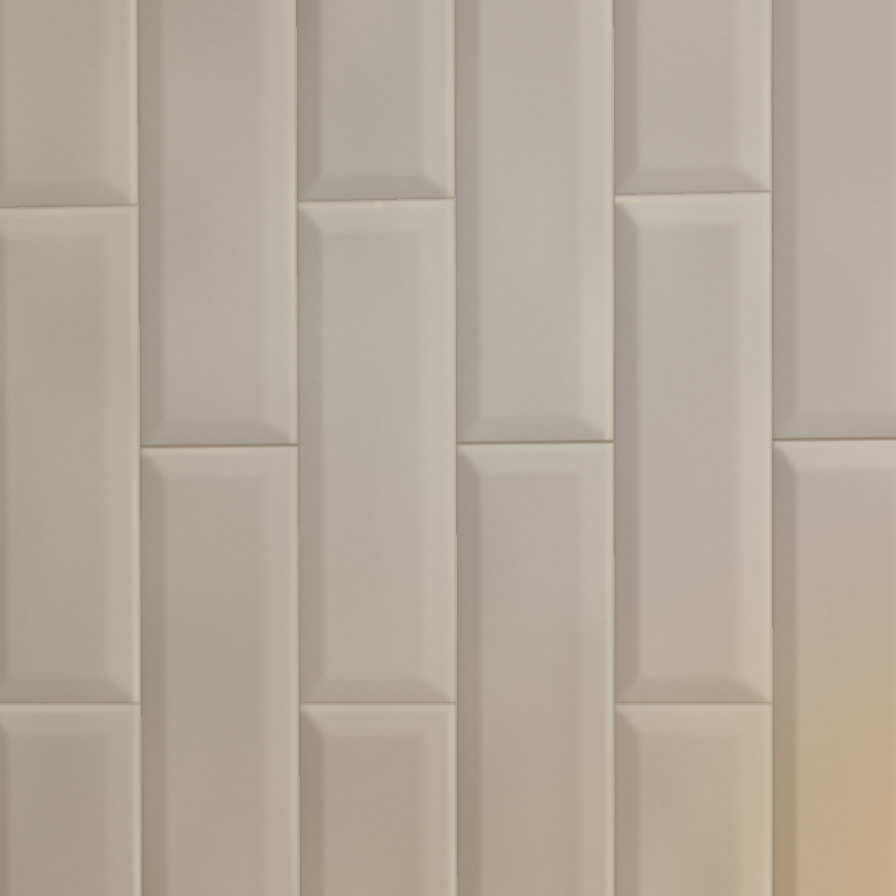
Write a WebGL 2 fragment shader that draws this texture.

```glsl
#version 300 es
precision highp float;

uniform vec2 u_resolution;
out vec4 fragColor;

// Layout, in canvas units
const float TILE_W = 0.1764;
const float TILE_H = 0.553;
const float COLUMN_START = -0.0200;
const float JOINT_BASE = 0.215;
const float STAGGER = 0.515;
const float ROW_SPREAD = 0.038;
const float COLUMN_LEAN = 0.006;

// Bevel widths and tones: left, right, bottom, top
const vec4 BEVEL_WIDTH = vec4(0.030, 0.042, 0.031, 0.038);
const vec4 BEVEL_TONE = vec4(-0.060, 0.034, -0.026, 0.034);
const float MITRE_SHARPNESS = 12.0;

// Joints and glazed lips
const float GROUT_HALF_WIDTH = 0.0013;
const float LIP_WIDTH = 0.0046;
const float LIP_OFFSET = 0.0058;
const vec3 GROUT_COLOR = vec3(0.54, 0.47, 0.39);
const vec3 LIP_COLOR = vec3(0.80, 0.775, 0.705);

// Glaze under uneven room light, with a warm glow from one corner
const vec3 LIGHT_BOTTOM_LEFT = vec3(0.660, 0.618, 0.552);
const vec3 LIGHT_BOTTOM_RIGHT = vec3(0.722, 0.670, 0.602);
const vec3 LIGHT_TOP_LEFT = vec3(0.672, 0.642, 0.578);
const vec3 LIGHT_TOP_RIGHT = vec3(0.724, 0.690, 0.660);
const vec3 CENTER_COOLING = vec3(0.008, 0.014, 0.022);
const vec3 CORNER_GLOW = vec3(0.055, 0.010, -0.055);
const float TILE_VARIATION = 0.022;
const float MOTTLE = 0.024;
const float GRAIN = 0.008;

float hash(vec2 p) {
    return fract(sin(dot(p, vec2(127.1, 311.7))) * 43758.5453);
}

float noise(vec2 p) {
    vec2 i = floor(p), f = fract(p);
    f = f * f * (3.0 - 2.0 * f);
    return mix(mix(hash(i), hash(i + vec2(1, 0)), f.x),
               mix(hash(i + vec2(0, 1)), hash(i + vec2(1, 1)), f.x), f.y);
}

vec3 roomLight(vec2 uv) {
    float rise = smoothstep(0.0, 0.65, uv.y);
    vec3 light = mix(mix(LIGHT_BOTTOM_LEFT, LIGHT_BOTTOM_RIGHT, uv.x),
                     mix(LIGHT_TOP_LEFT, LIGHT_TOP_RIGHT, uv.x), rise);
    vec2 fromCenter = (uv - vec2(0.55, 0.62)) / 0.34;
    vec2 fromCorner = (uv - vec2(1.02, 0.03)) / vec2(0.20, 0.28);
    light += CENTER_COOLING * exp(-dot(fromCenter, fromCenter));
    return light + CORNER_GLOW * exp(-dot(fromCorner, fromCorner));
}

// Tone of the bevel at the given distances to the four edges
float bevelTone(vec4 edge) {
    vec4 d = edge / BEVEL_WIDTH;
    float nearest = min(min(d.x, d.y), min(d.z, d.w));
    vec4 weight = exp(-MITRE_SHARPNESS * (d - nearest));
    float tone = dot(weight, BEVEL_TONE) / dot(weight, vec4(1.0));
    return tone * (1.0 - smoothstep(0.72, 1.10, nearest));
}

// Soft ridge of light running beside an edge
float lip(float edge) {
    float t = (edge - LIP_OFFSET) / LIP_WIDTH;
    return exp(-t * t);
}

float groutLine(float edge, float pixel) {
    float soft = max(pixel, 0.0022);
    return 1.0 - smoothstep(GROUT_HALF_WIDTH - soft * 0.5, GROUT_HALF_WIDTH + soft, edge);
}

void main() {
    vec2 uv = gl_FragCoord.xy / u_resolution;
    float pixel = 1.0 / min(u_resolution.x, u_resolution.y);

    // Staggered columns, slightly skewed by perspective
    float x = uv.x - COLUMN_START + COLUMN_LEAN * (uv.y - 0.5) * (1.0 - uv.x);
    float column = floor(x / TILE_W);
    float odd = mod(column, 2.0);
    float tileH = TILE_H * (1.0 + ROW_SPREAD * uv.x);
    float y = (uv.y - JOINT_BASE) / tileH - odd * STAGGER;
    vec2 tile = vec2(column, floor(y));
    vec2 local = vec2(x - column * TILE_W, fract(y) * tileH);
    vec4 edge = vec4(local.x, TILE_W - local.x, local.y, tileH - local.y);

    // Glazed face with its bevels
    vec3 color = roomLight(uv) + TILE_VARIATION * (hash(tile + 3.7) - 0.5);
    float tone = bevelTone(edge) * mix(0.8, 1.2, hash(tile + 9.1));
    color += tone * vec3(0.97, 1.0, 1.0);

    // Cloudy mottling and fine grain
    color += MOTTLE * (noise(uv * vec2(15.0, 8.0) + tile * 5.0) - 0.5);
    color += GRAIN * (noise(uv * vec2(150.0, 190.0)) - 0.5);

    // Shadow pooled beside the joints
    color -= 0.022 * exp(-edge.x / 0.007);
    color -= 0.024 * exp(-edge.z / 0.008);

    // Lit lips on the right and top edges, unevenly worn
    float wear = noise(uv * vec2(13.0, 9.0) + tile * 3.0);
    float glint = smoothstep(0.84, 0.96, noise(uv * 45.0 + 8.0));
    float shine = max(lip(edge.y) * (0.20 + 0.50 * wear),
                      lip(edge.w) * (0.15 + 0.30 * wear + 0.4 * glint));
    color = mix(color, LIP_COLOR, shine);

    // Thin grout, fainter along the columns
    float upright = groutLine(min(edge.x, edge.y), pixel) * mix(0.15, 0.42, wear);
    float level = groutLine(min(edge.z, edge.w), pixel) * mix(0.32, 0.72, odd);
    color = mix(color, GROUT_COLOR, max(upright, level));

    fragColor = vec4(clamp(color, 0.0, 1.0), 1.0);
}
```
